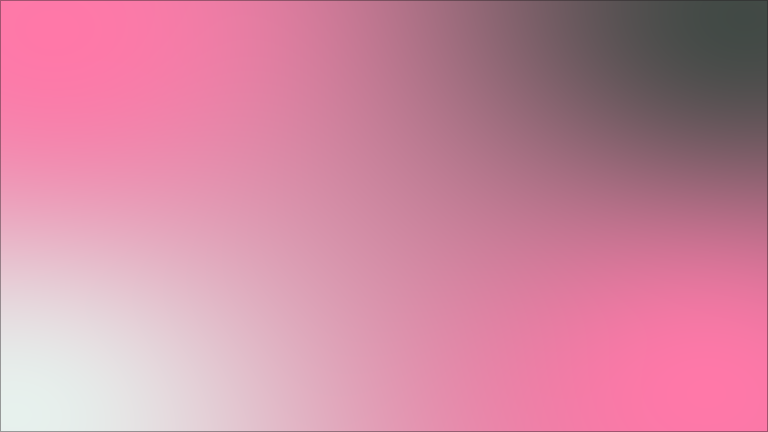
A Shadertoy shader for this background:

```glsl
// Soft mesh gradient of pink, mint white and charcoal glows with a hairline frame.

const vec3 PINK = vec3(1.0, 0.47, 0.66);
const vec3 CHARCOAL = vec3(0.255, 0.287, 0.27);
const vec3 MINT_WHITE = vec3(0.905, 0.945, 0.93);
const vec3 FRAME_COLOR = vec3(0.13, 0.11, 0.12);
const float FRAME_WIDTH = 0.00095; // in canvas heights
const float GLOW_FALLOFF = 1.95;   // power of the inverse distance
const float GLOW_STRETCH = 1.3;    // weight of horizontal distance

// One glow: its colour times its weight, with the weight kept in w.
vec4 weightedGlow(vec2 uv, vec2 center, vec3 color) {
    vec2 offset = (uv - center) * vec2(GLOW_STRETCH, 1.0);
    float weight = pow(dot(offset, offset) + 0.0005, -0.5 * GLOW_FALLOFF);
    return vec4(color, 1.0) * weight;
}

// Normalized blend of four glows; uv runs from 0 to 1 from the lower left.
vec3 meshGradient(vec2 uv) {
    vec4 blend = weightedGlow(uv, vec2(0.07, 0.93), PINK);
    blend += weightedGlow(uv, vec2(0.97, 0.96), CHARCOAL);
    blend += weightedGlow(uv, vec2(0.02, 0.04), MINT_WHITE);
    blend += weightedGlow(uv, vec2(0.92, 0.09), PINK);
    return blend.rgb / blend.w;
}

// Antialiased coverage of a line running along the canvas edge.
float frameCoverage(vec2 point, vec2 canvas, float width, float pixel) {
    vec2 toEdge = min(point, canvas - point);
    float edgeDistance = min(toEdge.x, toEdge.y);
    return clamp((width - edgeDistance) / pixel + 0.5, 0.0, 1.0);
}

void mainImage(out vec4 fragColor, in vec2 fragCoord) {
    vec2 uv = fragCoord / iResolution.xy;
    vec2 point = fragCoord / iResolution.y;
    vec2 canvas = iResolution.xy / iResolution.y;
    float pixel = 1.0 / iResolution.y;

    vec3 color = meshGradient(uv);
    float frame = frameCoverage(point, canvas, FRAME_WIDTH, pixel);
    fragColor = vec4(mix(color, FRAME_COLOR, frame), 1.0);
}
```
